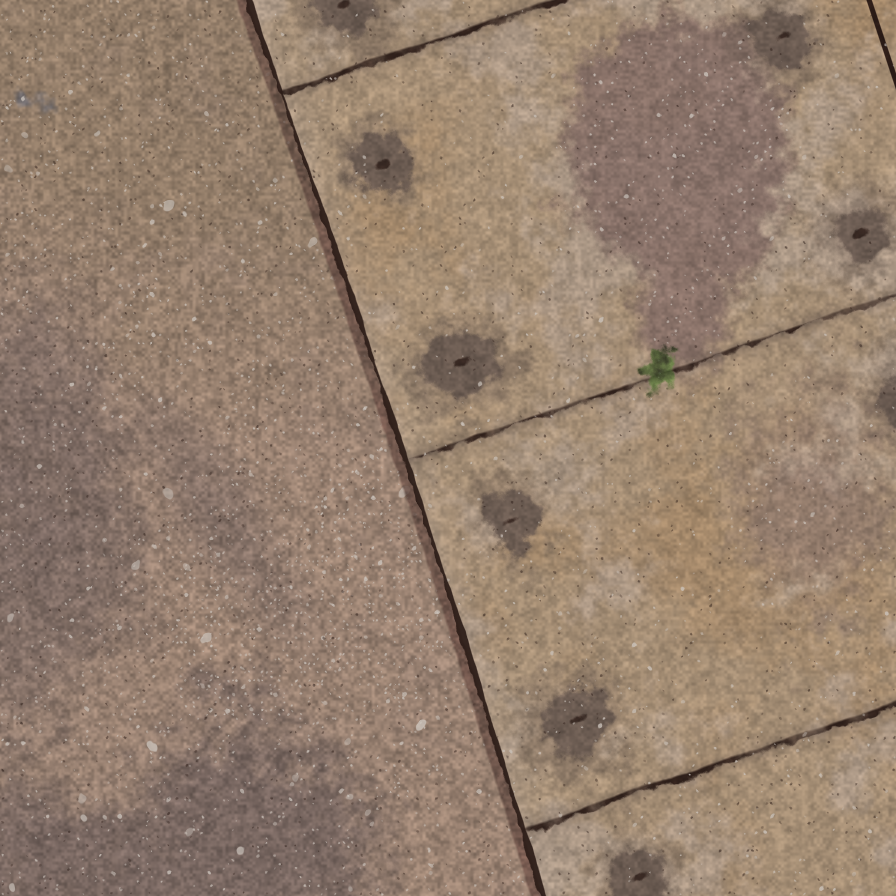
This texture is drawn by a WebGL 2 fragment shader. Its source:

```glsl
#version 300 es
precision highp float;
uniform vec2 u_resolution;
out vec4 fragColor;

// Layout
const float JOINT_SLOPE = 0.34, JOINT_OFFSET = -0.126, JOINT_SPACING = 0.457;
const float RAIL_WIDTH = 0.012, GAP_WIDTH = 0.0042, HOLE_RADIUS = 0.033;
const vec2 COLUMN_STEP = vec2(0.446, 0.143);
const float GRAIN = 0.36, GRIT_CELLS = 300.0;
// Colours
const vec3 TAN = vec3(0.65, 0.56, 0.46);
const vec3 PALE = vec3(0.67, 0.60, 0.54);
const vec3 OCHRE = vec3(0.63, 0.515, 0.39);
const vec3 PINK = vec3(0.61, 0.515, 0.45);
const vec3 OLIVE = vec3(0.575, 0.49, 0.41);
const vec3 MAUVE = vec3(0.455, 0.39, 0.37);
const vec3 RED_WEAR = vec3(0.52, 0.43, 0.40);
const vec3 STAIN = vec3(0.41, 0.35, 0.315);
const vec3 RUST = vec3(0.40, 0.30, 0.265);
const vec3 CREVICE = vec3(0.17, 0.11, 0.09);
const vec3 STONE = vec3(0.80, 0.77, 0.74);
const vec3 LEAF = vec3(0.34, 0.45, 0.22);
const vec3 BLUE_MARK = vec3(0.36, 0.38, 0.44);

float hash(vec2 p) { return fract(sin(dot(p, vec2(127.1, 311.7))) * 43758.5453); }

float noise(vec2 p) {
  vec2 i = floor(p), f = fract(p);
  f = f * f * (3.0 - 2.0 * f);
  return mix(mix(hash(i), hash(i + vec2(1, 0)), f.x),
             mix(hash(i + vec2(0, 1)), hash(i + vec2(1, 1)), f.x), f.y);
}

float fbm(vec2 p) {
  float sum = 0.0, amp = 0.5;
  for (int i = 0; i < 5; i++, amp *= 0.5) {
    sum += amp * noise(p);
    p = mat2(1.6, 1.2, -1.2, 1.6) * p + 7.3;
  }
  return sum / 0.97 - 0.5;
}

// Ellipse whose border is pushed about by 'ragged'
float blob(vec2 p, vec2 centre, vec2 radius, float soft, float ragged) {
  return 1.0 - smoothstep(1.0 - soft, 1.0 + soft, length((p - centre) / radius) + ragged);
}

float band(float d, float halfWidth, float aa) {
  return 1.0 - smoothstep(halfWidth - aa, halfWidth + aa, abs(d));
}

// Uneven pebbles of varied strength in some cells of a grid
float pebbles(vec2 p, float cells, float density, float aa) {
  vec2 q = p * cells, id = floor(q), f = fract(q) - 0.35 - 0.3 * vec2(hash(id + 3.1), hash(id + 8.7));
  f.y += f.x * (hash(id + 1.7) - 0.5);
  float d = length(f) - mix(0.12, 0.3, hash(id + 5.3)) + 0.16 * (noise(q * 4.0) - 0.5);
  return step(hash(id), density) * (0.5 + 0.5 * hash(id + 6.1)) * (1.0 - smoothstep(-aa * cells, aa * cells, d));
}

void main() {
  vec2 p = gl_FragCoord.xy / u_resolution;
  float aa = 0.8 / u_resolution.y;
  float broad = fbm(p * 5.0), mid = fbm(p * 17.0 + 4.0), fine = fbm(p * 70.0 + 9.0);
  float ragged = broad * 0.9 + mid * 1.2 + fine * 0.9;
  float seam = (p.x - 0.605 + 0.329 * p.y - 0.028 * p.y * (1.0 - p.y)) * 0.95 + fine * 0.003;

  // Left slab with worn areas
  vec3 left = mix(PINK, OLIVE, smoothstep(0.5, 0.9, p.y + broad * 0.4));
  float worn = 0.8 * blob(p, vec2(0.03, 0.43), vec2(0.12, 0.21), 0.5, ragged);
  worn = max(worn, blob(p, vec2(0.28, 0.09), vec2(0.13, 0.13), 0.45, ragged));
  worn = max(worn, blob(p, vec2(0.08, 0.02), vec2(0.18, 0.08), 0.5, ragged));
  vec2 streak = mat2(0.82, -0.57, 0.57, 0.82) * (p - vec2(0.25, 0.42));
  worn = max(worn, 0.55 * blob(streak, vec2(0), vec2(0.045, 0.16), 0.6, ragged));
  left = mix(left, MAUVE, clamp(worn + mid * 0.5 + fine * 0.4, 0.0, 1.0) * 0.9);
  left = mix(left, BLUE_MARK, 0.6 * blob(p, vec2(0.03, 0.885), vec2(0.035, 0.03), 0.2, 0.5 + mid * 3.0));

  // Right slabs with red patches
  vec3 right = mix(TAN, OCHRE, smoothstep(-0.1, 0.35, broad + mid * 0.7 + fine * 0.3) * 0.7);
  right = mix(right, PALE, smoothstep(-0.05, 0.3, mid - broad * 0.6 + fine * 0.4) * 0.75);
  right = mix(right, PALE, 0.55 * exp(-abs(seam) * 45.0));
  float wear = blob(p, vec2(0.753, 0.825), vec2(0.108, 0.15), 0.18, ragged * 0.6);
  wear = max(wear, blob(p, vec2(0.763, 0.66), vec2(0.045, 0.08), 0.35, ragged * 0.8));
  wear = max(wear, 0.6 * blob(p, vec2(0.905, 0.43), vec2(0.085, 0.115), 0.45, ragged));
  right = mix(right, RED_WEAR, wear * 0.9);

  // Bolt holes: two columns, a pair in each slab
  for (int i = 0; i < 12; i++) {
    float row = float((i % 6) / 2), size = HOLE_RADIUS * (0.9 + 0.2 * hash(vec2(i, 2)));
    vec2 c = i % 2 == 0 ? vec2(0.384, 0.995) + row * vec2(0.130, -0.399)
                        : vec2(0.427, 0.816) + row * vec2(0.143, -0.3975);
    vec2 q = p - c - float(i / 6) * COLUMN_STEP;
    right = mix(right, STAIN, 0.4 * blob(q, vec2(0), vec2(size * 1.4), 0.4, ragged * 1.3));
    right = mix(right, STAIN, 0.9 * blob(q, vec2(0), vec2(size), 0.15, mid * 0.8 + fine));
    q.y -= q.x * 0.3;
    right = mix(right, CREVICE, 0.8 * blob(q, vec2(0), vec2(0.0075, 0.004), 0.4, fine * 2.0));
  }

  // Sloping joints, partly filled with grit
  float row = (p.y - JOINT_SLOPE * p.x - JOINT_OFFSET) / JOINT_SPACING, index = floor(row + 0.5);
  float joint = (row - index) * JOINT_SPACING * 0.947 + mid * 0.006 + fine * 0.006;
  float halfWidth = 0.0017 + 0.0012 * abs(index - 1.0) + fine * 0.008;
  float filled = smoothstep(-0.2, 0.2, fbm(p * 45.0 + 2.0) + 0.08 * abs(index - 1.0));
  right = mix(right, STAIN, 0.6 * exp(-abs(joint + 0.001) * 170.0));
  right = mix(right, CREVICE, band(joint, halfWidth, aa + 0.0008) * mix(0.5, 0.95, filled));
  float farSeam = p.x - 0.970 - (1.0 - p.y) * 0.33;
  right = mix(right, CREVICE, band(farSeam, 0.003, aa) * step(0.88, p.y));
  vec3 color = mix(left, right, smoothstep(-aa, aa, seam));

  // Grain and scattered pebbles
  float onLeft = 1.0 - step(0.0, seam);
  float grit = noise(p * GRIT_CELLS) * 0.6 + noise(p * GRIT_CELLS * 0.5 + 31.0) * 0.4 - 0.5;
  color *= 1.0 + GRAIN * grit * (0.85 + 0.35 * onLeft) + 0.2 * fine;
  float cluster = blob(p, vec2(0.35, 0.30), vec2(0.17, 0.14), 0.6, ragged);
  float density = 0.02 + onLeft * (0.05 + 0.16 * cluster) + 0.07 * wear;
  color = mix(color, STONE, 0.8 * pebbles(p, 210.0, density, aa));
  color = mix(color, STONE, 0.8 * pebbles(p + 0.37, 110.0, density * 0.35, aa));
  color = mix(color, STONE, 0.8 * onLeft * pebbles(p, 50.0, 0.03 * step(p.y, 0.5), aa));
  color = mix(color, CREVICE, 0.55 * pebbles(p + 0.71, 190.0, 0.06, aa));

  // Rusty rail, dark gap, weed in the middle joint
  float rail = band(seam + RAIL_WIDTH * 0.5, RAIL_WIDTH * 0.5, aa + 0.001);
  color = mix(color, RUST * (1.0 + 0.6 * mid + 0.5 * grit), rail * (0.8 + 0.5 * mid));
  float gap = max(GAP_WIDTH * (0.7 + 1.2 * mid + 1.2 * fine), 0.0012);
  color = mix(color, CREVICE, band(seam - 0.001, gap, aa) * 0.93);
  vec2 weed = p - vec2(0.738, 0.586);
  float leaves = cos(atan(weed.y, weed.x) * 5.0 + mid * 9.0) * 0.3 + fine * 2.0;
  color = mix(color, LEAF * (1.0 + fine * 2.0), 0.75 * blob(weed, vec2(0), vec2(0.016, 0.02), 0.25, leaves));
  fragColor = vec4(clamp(color, 0.0, 1.0), 1.0);
}
```
